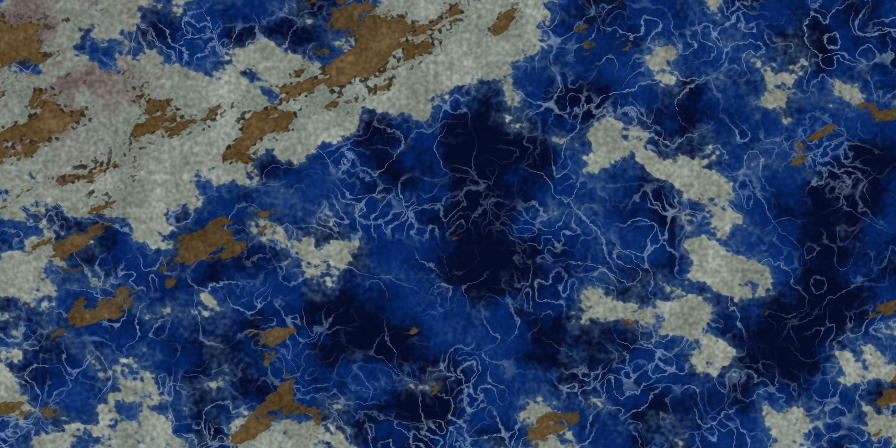
This texture is drawn by a WebGL 1 fragment shader. Its source:

```glsl
precision highp float;
// Polished sodalite: deep blue stone with ragged pale and ochre mineral masses.
// Soft zones bias layered gradient noise to place the minerals; the zero lines
// of warped noise, broken up by a gate, give the thin white veins.
uniform vec2 u_resolution;

vec2 gradientAt(vec2 cell) {
  float angle = 6.2832 * fract(sin(dot(cell, vec2(127.1, 311.7))) * 43758.5);
  return vec2(cos(angle), sin(angle));
}

// Gradient noise, roughly -1 to 1
float noise(vec2 p) {
  vec2 i = floor(p), f = fract(p);
  vec2 u = f * f * f * (f * (f * 6.0 - 15.0) + 10.0);
  vec2 e = vec2(1.0, 0.0);
  float low = mix(dot(gradientAt(i), f), dot(gradientAt(i + e), f - e), u.x);
  float high = mix(dot(gradientAt(i + e.yx), f - e.yx),
                   dot(gradientAt(i + 1.0), f - 1.0), u.x);
  return 1.4 * mix(low, high, u.y);
}

mat2 turn(float a) {
  return mat2(cos(a), sin(a), -sin(a), cos(a));
}

float fbm(vec2 p) {
  float sum = 0.0, amplitude = 0.5;
  for (int i = 0; i < 6; i++) {
    sum += amplitude * noise(p);
    p = turn(0.7) * p * 2.0 + 17.3;
    amplitude *= 0.58;
  }
  return sum;
}

// Soft capsule around the segment a-b
float zone(vec2 p, vec2 a, vec2 b, float radius) {
  vec2 d = b - a;
  float t = clamp(dot(p - a, d) / dot(d, d), 0.0, 1.0);
  float r = length(p - a - d * t) / radius;
  return exp(-r * r);
}

// Broken white cracks at several scales
float veins(vec2 p, vec2 warp) {
  float strength = 0.0, scale = 4.0;
  for (int i = 0; i < 5; i++) {
    float k = float(i);
    vec2 q = turn(k * 1.3 + 0.3) * (p + warp * 0.05) * scale + k * 9.7;
    float line = 1.0 - smoothstep(0.0, 0.0055 * scale, abs(noise(q)));
    float gate = smoothstep(-0.1, 0.5, noise(p * vec2(5.0, 8.0) + k * 13.1));
    strength = max(strength, line * gate);
    scale *= 1.6;
  }
  return strength;
}

void main() {
  vec2 p = gl_FragCoord.xy / u_resolution.y;
  vec2 warp = vec2(fbm(p * 7.0 + 3.1), fbm(p * 7.0 + 41.7));
  vec2 w = p + warp * 0.08;
  float grain = noise(p * 95.0) * 0.6 + noise(p * 52.0 + 8.0) * 0.4;

  // Large scale layout
  float block = zone(w, vec2(-0.05, 0.82), vec2(0.26, 0.7), 0.27);
  float band = zone(w, vec2(0.5, 0.68), vec2(1.05, 0.97), 0.13);
  float drift = zone(w, vec2(1.48, 0.8), vec2(1.58, 0.18), 0.2);
  float corners = max(zone(w, vec2(0.05, 0.08), vec2(0.6, 0.05), 0.17),
                      zone(w, vec2(1.8, 0.05), vec2(2.0, 0.1), 0.12));
  float shade = max(zone(w, vec2(1.95, 0.6), vec2(1.75, 0.2), 0.12),
                max(zone(w, vec2(1.05, 0.6), vec2(1.12, 0.42), 0.12),
                    zone(w, vec2(0.75, 0.25), vec2(0.92, 0.28), 0.1)));
  float mass = max(block, band);

  // Blue ground, mottled from near black to bright
  float depth = fbm(p * 5.0 + 23.0) + grain * 0.12 - shade * 0.3;
  vec3 color = mix(vec3(0.015, 0.045, 0.16), vec3(0.02, 0.145, 0.39),
                   smoothstep(-0.38, 0.12, depth));
  color = mix(color, vec3(0.09, 0.24, 0.5), 0.7 * smoothstep(0.1, 0.5, depth));

  // Milky haze around the pale mineral
  float field = fbm(turn(0.4) * p * vec2(5.0, 6.5) + 5.0) + 0.72 * mass
              + 0.24 * drift + 0.27 * corners - 0.2 * shade - 0.32;
  float haze = smoothstep(-0.32, 0.08, field + grain * 0.16);
  color = mix(color, vec3(0.24, 0.34, 0.47), 0.72 * haze);

  // Veins fade inside the dark pockets
  float crack = veins(p, warp) * (0.8 - 0.3 * shade);
  color = mix(color, vec3(0.48, 0.56, 0.66), crack);

  // Pale masses, pinker toward the upper left
  float cloud = fbm(p * 9.0 + 61.0);
  vec3 pale = vec3(0.54, 0.57, 0.52) + 0.16 * cloud + 0.06 * grain;
  float pink = zone(w, vec2(0.0, 0.95), vec2(0.15, 0.85), 0.18);
  pale = mix(pale, vec3(0.43, 0.37, 0.35) + 0.1 * grain,
             pink * smoothstep(-0.2, 0.15, cloud));
  color = mix(color, pale, 0.93 * smoothstep(-0.03, 0.06, field + grain * 0.06));

  // Ochre streaks rising to the right, with sooty speckled rims
  float ochre = fbm(turn(-0.45) * p * vec2(4.0, 8.0) + 31.0)
              + 0.28 * mass + 0.05 * corners - 0.13 * drift - 0.36;
  float rim = smoothstep(-0.16, -0.01, ochre) * (1.0 - smoothstep(0.02, 0.14, ochre));
  float soot = rim * smoothstep(0.0, 0.3, grain + 0.25 * cloud) * (0.35 + 0.65 * mass);
  vec3 brown = vec3(0.35, 0.27, 0.15) + 0.12 * cloud + 0.06 * grain;
  color = mix(color, brown, 0.92 * smoothstep(-0.02, 0.05, ochre + grain * 0.05));
  color = mix(color, vec3(0.1, 0.1, 0.09), 0.8 * soot);

  // Fine crystalline grain
  color *= 1.0 + 0.16 * grain + 0.1 * noise(p * 120.0 + 4.0);
  gl_FragColor = vec4(clamp(color, 0.0, 1.0), 1.0);
}
```
